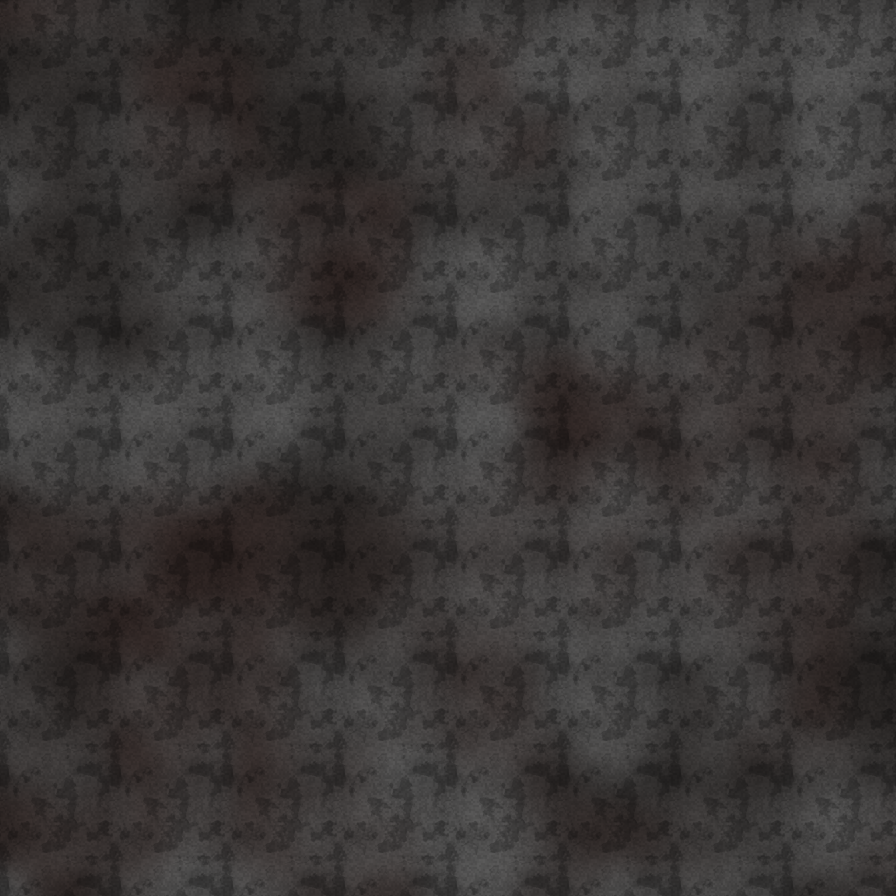
This texture is drawn by a WebGL 1 fragment shader. Its source:

```glsl
precision highp float;
// Dark grimy stone: a repeating pitted grain under broad soft clouds and rusty stains.
uniform vec2 u_resolution;

float hash(vec2 p) {
    return fract(sin(dot(p, vec2(127.1, 311.7))) * 43758.5453);
}

// Value noise whose lattice wraps after the given number of cells.
float noise(vec2 p, float period) {
    vec2 cell = floor(p), f = fract(p);
    f = f * f * f * (f * (f * 6.0 - 15.0) + 10.0);
    vec2 a = mod(cell, period), b = mod(cell + 1.0, period);
    return mix(mix(hash(a), hash(vec2(b.x, a.y)), f.x),
               mix(hash(vec2(a.x, b.y)), hash(b), f.x), f.y);
}

// Octaves that still repeat over one unit square.
float fbm(vec2 p, float cells) {
    float sum = 0.0, weight = 0.5;
    for (int i = 0; i < 4; i++) {
        sum += weight * noise(p * cells + float(i) * 3.7, cells);
        cells *= 2.0;
        weight *= 0.5;
    }
    return sum / 0.9375;
}

void main() {
    vec2 uv = gl_FragCoord.xy / min(u_resolution.x, u_resolution.y);

    // Broad clouds, not repeating
    float cloud = 0.6 * noise(uv * 7.0 + 11.3, 97.0)
                + 0.3 * noise(uv * 13.0 + 37.1, 97.0)
                + 0.1 * noise(uv * 29.0 + 5.9, 97.0);
    float light = smoothstep(0.15, 0.85, cloud);
    float rust = smoothstep(0.3, 0.75, noise(uv * 6.0 + 61.7, 97.0)) * (1.0 - light);
    vec3 color = mix(vec3(0.157, 0.144, 0.139), vec3(0.305, 0.303, 0.302), light);
    color += rust * vec3(0.016, -0.008, -0.010);

    // Surface detail, eight tiles across
    vec2 tile = fract(uv * 8.0);
    float mottle = fbm(tile, 4.0);
    float specks = fbm(tile + 0.37, 10.0);
    vec2 offset = abs(fract(tile - vec2(0.78, 0.07) + 0.5) - 0.5);
    float clump = 1.0 - smoothstep(0.08, 0.42, length(offset * vec2(1.0, 1.6)));
    float pits = 1.0 - smoothstep(0.28, 0.42, specks - 0.17 * clump);
    float vein = 1.0 - smoothstep(0.0, 0.035, abs(fbm(tile + 0.61, 5.0) - 0.5));
    vein *= smoothstep(0.45, 0.65, noise(tile * 6.0, 6.0));
    float grain = noise(tile * 56.0, 56.0) - 0.5;

    float shade = 1.0 + 0.34 * (mottle - 0.5) + 0.20 * grain;
    shade *= (1.0 - 0.22 * pits) * (1.0 - 0.10 * vein) * (1.0 - 0.07 * clump);

    gl_FragColor = vec4(color * shade * 1.03, 1.0);
}
```
